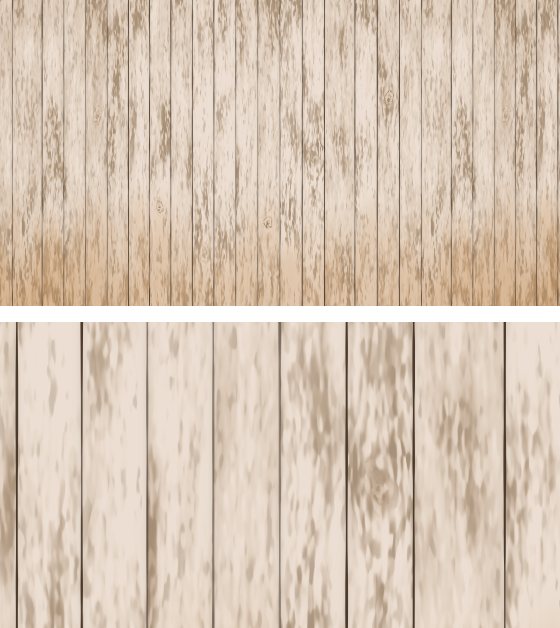
Top, the full canvas; bottom, a detail of the centre.
Write a WebGL 2 fragment shader that draws this texture.

```glsl
#version 300 es
precision highp float;
// Weathered pale timber wall of vertical planks, warming to tan at the foot.
uniform vec2 u_resolution;
out vec4 fragColor;

const vec3 PALE  = vec3(0.915, 0.860, 0.808);
const vec3 SAND  = vec3(0.820, 0.735, 0.650);
const vec3 TAN   = vec3(0.835, 0.695, 0.550);
const vec3 BROWN = vec3(0.700, 0.545, 0.380);
const vec3 GREY  = vec3(0.610, 0.540, 0.470);
const vec3 DARK  = vec3(0.270, 0.200, 0.140);
const float PLANK_CYCLE = 18.0;

float hash(vec2 p) {
  vec3 q = fract(vec3(p.xyx) * 0.1031);
  q += dot(q, q.yzx + 33.33);
  return fract((q.x + q.y) * q.z);
}

// Soft cellular noise: random cell values blended by distance to cell points.
float cells(vec2 p) {
  vec2 base = floor(p), f = p - base;
  float total = 0.0, weight = 0.0;
  for (int j = -1; j <= 1; j++) {
    for (int i = -1; i <= 1; i++) {
      vec2 o = vec2(i, j), id = base + o;
      vec2 d = o + vec2(hash(id), hash(id + 41.7)) - f;
      float w = exp(-4.5 * dot(d, d));
      total += w * hash(id + 17.3);
      weight += w;
    }
  }
  return total / weight;
}

// Left edge of plank i: even pitch, three wider boards and a slow drift.
float seamX(float i) {
  float wide = step(1.0, i) + step(15.0, i) + step(19.0, i);
  float drift = sin(0.314 * max(i - 4.0, 0.0));
  return 0.0221 + 0.0388 * i + 0.0143 * wide - 0.0036 * drift;
}

// Thin gap at signed distance d, uneven along y; covers half a pixel softly.
float seamLine(float d, float i, float y, float px) {
  float seed = mod(i, PLANK_CYCLE);
  float wear = cells(vec2(seed * 9.0, y * 40.0));
  float halfWidth = 0.00062 * (0.6 + 0.8 * wear);
  float cover = clamp((halfWidth - abs(d)) / px + 0.5, 0.0, 1.0);
  return cover * mix(0.5, 1.0, smoothstep(0.1, 0.6, hash(vec2(seed, 5.0)) + 0.5 * (wear - 0.5)));
}

// Knot centre height as a share of the wall height.
float knotHeight(float id) {
  return 0.42 + 0.26 * cos(0.433 * (id - 1.5));
}

float knotStrength(float id) {
  float slot = mod(id, 5.0);
  float strong = 1.0 - step(0.5, abs(slot - 1.0));
  float faint = 1.0 - step(0.5, abs(slot - 3.0));
  return (0.9 * strong + 0.55 * faint) * step(2.0, id);
}

// Returns ring darkness (x) and body cover (y) of a knot.
vec2 knotShape(vec2 d, float seed) {
  vec2 q = d / vec2(0.0090, 0.0165);
  float a = atan(q.y, q.x);
  float r = length(q) * (1.0 + 0.14 * sin(2.0 * a + seed) + 0.08 * sin(5.0 * a - seed));
  float body = 1.0 - smoothstep(0.7, 1.15, r);
  float rough = cells(d * 450.0 + seed);
  float rings = smoothstep(0.2, 1.0, 0.5 + 0.5 * sin(r * 12.0 + seed + 2.0 * rough)) * rough * 1.4;
  float core = 1.0 - smoothstep(0.1, 0.45, length(q + vec2(0.15, 0.25)));
  return vec2(clamp(rings * 0.6 + core * rough * 1.3, 0.0, 1.0) * body, body);
}

void main() {
  vec2 p = gl_FragCoord.xy / u_resolution.x;
  float px = 1.0 / u_resolution.x;
  float height = u_resolution.y / u_resolution.x;
  float v = p.y / height;

  // Find the plank under this point.
  float plank = -1.0;
  for (int i = 0; i < 26; i++) {
    if (seamX(float(i)) <= p.x) plank = float(i);
  }
  float left = seamX(plank), right = seamX(plank + 1.0);
  float id = mod(plank, PLANK_CYCLE);
  vec2 seed = vec2(id * 37.0, id * 13.0);

  // Knot, with the grain bending around it.
  vec2 local = vec2(p.x - left, p.y);
  vec2 knotAt = vec2((right - left) * mix(0.35, 0.65, hash(vec2(id, 2.0))), knotHeight(id) * height);
  vec2 d = local - knotAt;
  float strength = knotStrength(id);
  vec2 knot = knotShape(d, id) * strength;
  vec2 bend = d / vec2(0.014, 0.03);
  vec2 g = local;
  g.x -= strength * d.x * 0.7 * exp(-dot(bend, bend));
  g.x += 0.0012 * sin(g.y * 17.0 + id) + 0.0006 * sin(g.y * 43.0 + 2.0 * id);

  // Grain layers, stretched along the plank and centred on zero.
  float blotch = cells(g * vec2(38.0, 10.0) + seed) - 0.5;
  float coarse = cells(g * vec2(120.0, 16.0) + seed + 3.0) - 0.5;
  float fine = cells(g * vec2(300.0, 36.0) + seed + 7.0) - 0.5;
  float fleck = cells(g * vec2(480.0, 130.0) + seed + 11.0) - 0.5;
  float lines = sin(g.x * 900.0 + 14.0 * coarse + 3.0 * sin(g.y * 12.0 + id));

  // Overall tone: darker sides and top, warm foot.
  float side = smoothstep(0.12, 0.5, abs(p.x - 0.5));
  float top = smoothstep(0.7, 1.0, v);
  float tone = 0.19 + 0.5 * blotch + 0.5 * coarse + 0.55 * fine + 0.5 * fleck
    + 0.05 * lines + 0.35 * (hash(vec2(id, 9.0)) - 0.5) + 0.26 * side + 0.2 * top;
  vec3 color = mix(PALE, SAND, clamp(tone, -0.1, 1.2));
  float foot = 1.0 - smoothstep(0.0, 0.38, v + 0.2 * blotch + 0.1 * coarse);
  float warm = foot * mix(0.6, 1.0, side);
  color = mix(color, TAN, 0.9 * warm);
  color = mix(color, BROWN, warm * smoothstep(-0.15, 0.5, 0.6 * fine + 0.6 * coarse + 0.4 * fleck + 0.1 * side));

  // Soft weather stains, broken into short fibres.
  float patchy = smoothstep(0.02, 0.42, blotch + 0.35 * coarse + 0.05 * side + 0.06 * top);
  float fibres = smoothstep(-0.25, 0.45, 0.7 * fine + 0.8 * fleck + 0.4 * coarse);
  color = mix(color, mix(GREY, BROWN, 0.35 + 0.5 * foot), 0.85 * patchy * fibres);
  color = mix(color, GREY, 0.3 * smoothstep(0.12, 0.4, 0.6 * fleck + 0.5 * fine));

  // Knots, then soft edge shade and gaps.
  color = mix(color, mix(PALE, TAN, 0.4), 0.45 * knot.y);
  color = mix(color, mix(BROWN, DARK, 0.4), 0.8 * knot.x);
  float edge = min(p.x - left, right - p.x);
  color *= 1.0 - 0.09 * exp(-edge / 0.0016);
  float gap = max(seamLine(p.x - left, plank, p.y, px), seamLine(right - p.x, plank + 1.0, p.y, px));
  color = mix(color, DARK, 0.95 * gap);
  fragColor = vec4(color, 1.0);
}
```
